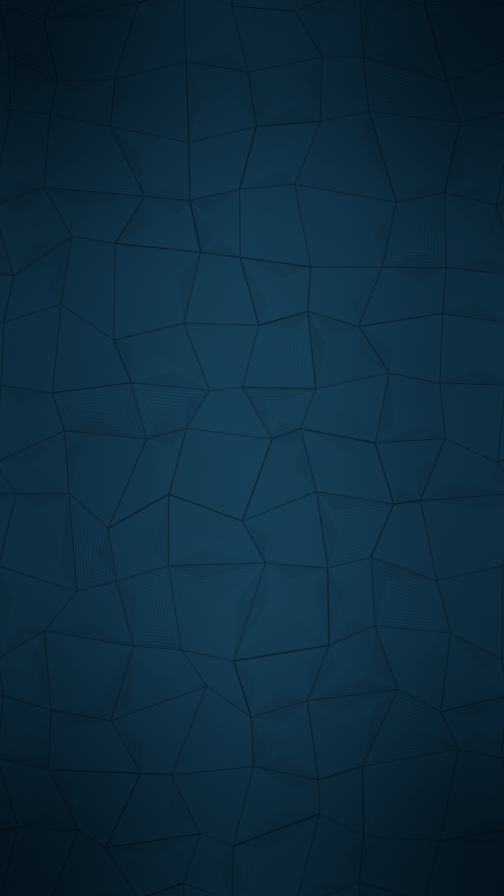
A WebGL 2 fragment shader for this background:

```glsl
#version 300 es
precision highp float;
// Dark blue wall of irregular faceted quads with fine hatching, hairline seams and a soft vignette.

uniform vec2 u_resolution;
out vec4 fragColor;

const vec2 GRID = vec2(8.0, 14.0);

// Integer hash giving three values in 0..1.
vec3 hash(vec2 id, float salt) {
    uvec3 v = uvec3(id, salt) * 1664525u + 1013904223u;
    v.x += v.y * v.z; v.y += v.z * v.x; v.z += v.x * v.y;
    v ^= v >> 16u;
    v.x += v.y * v.z; v.y += v.z * v.x; v.z += v.x * v.y;
    return vec3(v >> 8u) / 16777216.0;
}

// Grid point moved at random; its hash wraps around the canvas.
vec2 jittered(vec2 id) {
    return id + (hash(mod(id, GRID), 1.0).xy - 0.5) * 0.66;
}

// Corners of a unit cell, counterclockwise.
vec2 corner(int k) {
    k = k % 4;
    return vec2(k == 1 || k == 2, k >= 2);
}

// Even-odd test of a point against the quad of a cell.
bool insideQuad(vec2 p, vec2 cell) {
    bool inside = false;
    for (int k = 0; k < 4; k++) {
        vec2 a = jittered(cell + corner(k));
        vec2 b = jittered(cell + corner(k + 1));
        if ((a.y > p.y) != (b.y > p.y) &&
            p.x < a.x + (p.y - a.y) * (b.x - a.x) / (b.y - a.y)) inside = !inside;
    }
    return inside;
}

void main() {
    vec2 uv = gl_FragCoord.xy / u_resolution;
    vec2 p = uv * GRID;
    float pixel = GRID.y / u_resolution.y;

    // Find the quad that holds this point.
    vec2 cell = floor(p);
    for (int n = 0; n < 9; n++) {
        vec2 candidate = floor(p) + vec2(n % 3, n / 3) - 1.0;
        if (insideQuad(p, candidate)) { cell = candidate; break; }
    }
    vec2 cellId = mod(cell, GRID);
    float cellHatch = 0.012 + 0.06 * pow(hash(cellId, 2.0).x, 5.0);

    float seam = 0.0, sliver = 0.0, facet = 0.0, weightSum = 0.0;
    for (int k = 0; k < 4; k++) {
        vec2 idA = cell + corner(k), idB = cell + corner(k + 1);
        vec2 a = jittered(idA);
        vec2 edge = jittered(idB) - a;
        vec2 q = p - a;
        float along = dot(q, edge) / dot(edge, edge);
        float d = length(q - edge * clamp(along, 0.0, 1.0));
        vec3 rnd = hash(cellId, 3.0 + float(k));

        // Facet towards the nearest edge, hatched parallel to it.
        float weight = exp2(-d / 0.015);
        float hatch = cellHatch * (0.4 + 0.8 * rnd.y) * sin(d * 128.0);
        facet += weight * ((rnd.x - 0.5) * 0.035 + hatch);
        weightSum += weight;

        // Thin shaded triangle resting on some edges.
        float height = (edge.x * q.y - edge.y * q.x) / length(edge);
        float apex = 0.2 + 0.6 * rnd.y;
        float slope = 0.24 * min(along / apex, (1.0 - along) / (1.0 - apex));
        sliver = max(sliver, step(0.65, rnd.z) * step(0.0, height)
                 * smoothstep(-pixel, pixel, slope - height));

        // Seam strength is shared by both neighbours; a dot marks each joint.
        float chance = hash(mod(idA + idB, 2.0 * GRID), 9.0).x;
        float strength = 0.25 + 0.22 * pow(chance, 5.0);
        float reach = max(0.023, pixel * 0.85);
        seam = max(seam, strength * (1.0 - smoothstep(0.0, reach, d)));
        seam = max(seam, 0.42 * (1.0 - smoothstep(0.0, reach * 1.5, length(q))));
    }

    // Vignette that wraps smoothly on all sides.
    vec2 rim = pow(sin(3.14159 * (uv - 0.5)), vec2(2.0));
    float light = 1.0 - 0.38 * rim.x - 0.54 * rim.y * rim.y;
    vec3 color = mix(vec3(0.006, 0.062, 0.098), vec3(0.084, 0.248, 0.343), light);

    color *= (1.0 + facet / weightSum) * (1.0 - 0.06 * sliver) * (1.0 - seam);
    fragColor = vec4(color, 1.0);
}
```
